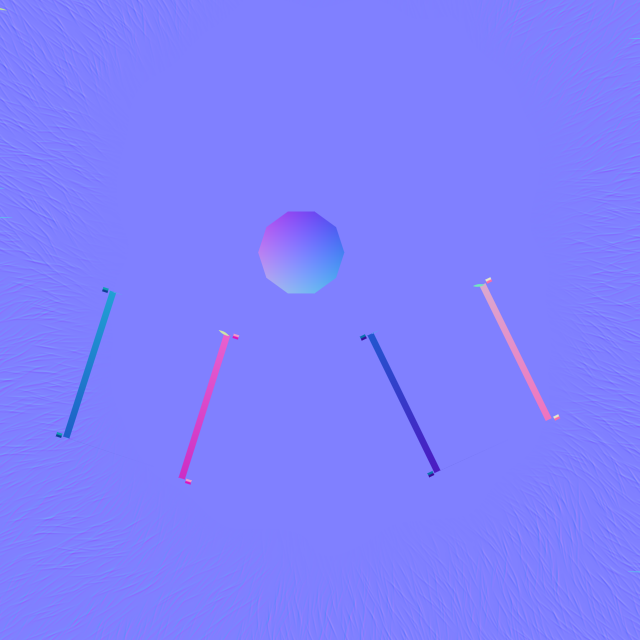
This texture map is drawn by a three.js fragment shader. Its source:

```glsl
// Tangent-space normal map: a flat field with a faceted dome, four slanted bars
// with small end blocks, and fine fur strokes around the border. Masks come from
// distance functions; the fur is a layered scatter of short bent strokes.
varying vec2 vUv;

const float AA = 0.0011;
const vec3 FLAT_NORMAL = vec3(0.5, 0.5, 1.0);
const float TAU = 6.2831853;

const vec2 DOME_CENTER = vec2(0.4707, 0.6055);
const float DOME_APOTHEM = 0.0640;
const float DOME_SIDES = 10.0;
const float DOME_SLOPE = 7.0;

const float BAR_HALF_WIDTH = 0.0051;
const vec2 BLOCK_HALF = vec2(0.0044, 0.0035);

const float FUR_CELL = 0.032;
const float FUR_HALF_LENGTH = 0.030;
const float FUR_WIDTH = 0.0016;
const float FUR_GAIN = 0.21;
const float FUR_BEND = 5.0;
const vec2 CLEAR_CENTER = vec2(0.515, 0.575);
const vec2 CLEAR_HALF = vec2(0.345, 0.435);
const float CLEAR_RADIUS = 0.30;

vec2 hash2(vec2 p) {
  vec3 q = fract(p.xyx * vec3(0.1031, 0.1030, 0.0973));
  q += dot(q, q.yzx + 33.33);
  return fract((q.xx + q.yz) * q.zy);
}

float cornerGradient(vec2 cell, vec2 offset) {
  return dot(hash2(cell + 41.0) * 2.0 - 1.0, offset);
}

float gradientNoise(vec2 p) {
  vec2 i = floor(p), f = fract(p);
  vec2 u = f * f * f * (f * (f * 6.0 - 15.0) + 10.0);
  vec2 e = vec2(1.0, 0.0);
  float low = mix(cornerGradient(i, f), cornerGradient(i + e, f - e), u.x);
  float high = mix(cornerGradient(i + e.yx, f - e.yx), cornerGradient(i + 1.0, f - 1.0), u.x);
  return mix(low, high, u.y);
}

float fill(float d) {
  return 1.0 - smoothstep(-AA, AA, d);
}

float boxDistance(vec2 p, vec2 halfSize) {
  vec2 q = abs(p) - halfSize;
  return length(max(q, 0.0)) + min(max(q.x, q.y), 0.0);
}

// Fur: summed slopes of strokes that fan out from the clear middle
float furMask(vec2 p) {
  float d = boxDistance(p - CLEAR_CENTER, CLEAR_HALF - CLEAR_RADIUS) - CLEAR_RADIUS;
  return smoothstep(-0.01, 0.09, d + 0.05 * gradientNoise(p * 9.0));
}

vec2 furSlope(vec2 p) {
  vec2 slope = vec2(0.0);
  for (int layer = 0; layer < 6; layer++) {
    vec2 shift = float(layer) * vec2(0.37, 0.61);
    vec2 cell = floor(p / FUR_CELL + shift);
    for (int k = 0; k < 9; k++) {
      vec2 c = cell + vec2(mod(float(k), 3.0), floor(float(k) / 3.0)) - 1.0;
      vec2 h = hash2(c + float(layer) * 17.0 + 7.0);
      vec2 root = (c + h - shift) * FUR_CELL;
      vec2 outward = root - vec2(0.5, 0.55);
      float angle = atan(outward.y, outward.x) + 1.3 * gradientNoise(root * 5.0) + 0.8 * (h.x - 0.5);
      vec2 dir = vec2(cos(angle), sin(angle));
      vec2 side = vec2(-dir.y, dir.x);
      float along = dot(p - root, dir);
      float across = dot(p - root, side) + (h.y - 0.5) * FUR_BEND * along * along;
      float w = across / FUR_WIDTH;
      float taper = 1.0 - smoothstep(0.0, FUR_HALF_LENGTH, abs(along));
      slope += side * w * exp(-w * w) * taper;
    }
  }
  return slope * FUR_GAIN;
}

// Bars and blocks: local x runs across the bar, local y up its length
vec2 toBarSpace(vec2 d, vec2 up) {
  return vec2(dot(d, vec2(up.y, -up.x)), dot(d, up));
}

void drawBlock(inout vec3 color, vec2 p, vec2 center, vec2 up, vec3 light, vec3 dark) {
  vec2 q = toBarSpace(p - center, up);
  vec3 shade = mix(dark, light, smoothstep(-0.0014, 0.0014, q.y));
  color = mix(color, shade, fill(boxDistance(q, BLOCK_HALF)));
}

void drawBar(inout vec3 color, vec2 p, vec2 top, vec2 bottom, vec3 topColor, vec3 bottomColor,
             vec2 topBlock, vec2 bottomBlock, vec3 light, vec3 dark) {
  vec2 up = normalize(top - bottom);
  float halfLength = 0.5 * length(top - bottom);
  vec2 q = toBarSpace(p - 0.5 * (top + bottom), up);
  vec3 shade = mix(bottomColor, topColor, clamp(0.5 + 0.5 * q.y / halfLength, 0.0, 1.0));
  color = mix(color, shade, fill(boxDistance(q, vec2(BAR_HALF_WIDTH, halfLength))));
  drawBlock(color, p, topBlock, up, light, dark);
  drawBlock(color, p, bottomBlock, up, light, dark);
}

// Sliver: a lens-shaped stroke from a to b that may fade toward b
void drawSliver(inout vec3 color, vec2 p, vec2 a, vec2 b, float width, vec3 tint, float fade) {
  float t = clamp(dot(p - a, b - a) / dot(b - a, b - a), 0.0, 1.0);
  float d = length(p - mix(a, b, t)) - width * 4.0 * t * (1.0 - t);
  color = mix(color, tint, fill(d) * (1.0 - fade * t));
}

void drawDome(inout vec3 color, vec2 p) {
  vec2 d = p - DOME_CENTER;
  float sector = TAU / DOME_SIDES;
  float a = mod(atan(d.y, d.x), sector) - 0.5 * sector;
  vec2 n = -d * DOME_SLOPE;
  vec3 normal = vec3(n, sqrt(max(1.0 - dot(n, n), 0.0)));
  color = mix(color, 0.5 + 0.5 * normal, fill(length(d) * cos(a) - DOME_APOTHEM));
}

void main() {
  vec2 p = vUv;
  vec3 color = FLAT_NORMAL;
  float fur = furMask(p);
  if (fur > 0.0) color = 0.5 + 0.5 * normalize(vec3(furSlope(p) * fur, 1.0));

  // Stray bright hairs on the side edges
  vec3 cyan = vec3(0.35, 0.78, 0.92);
  drawSliver(color, p, vec2(-0.010, 0.660), vec2(0.019, 0.660), 0.0007, cyan, 0.3);
  drawSliver(color, p, vec2(-0.008, 0.706), vec2(0.008, 0.706), 0.0007, cyan, 0.3);
  drawSliver(color, p, vec2(-0.008, 0.988), vec2(0.010, 0.984), 0.0012, vec3(0.75, 0.9, 0.6), 0.0);
  drawSliver(color, p, vec2(1.010, 0.940), vec2(0.983, 0.940), 0.0007, cyan, 0.3);
  drawSliver(color, p, vec2(1.010, 0.106), vec2(0.982, 0.107), 0.0008, cyan, 0.3);

  // Faint creases trailing from two bars
  vec3 crease = vec3(0.45, 0.45, 0.94);
  drawSliver(color, p, vec2(0.104, 0.316), vec2(0.240, 0.271), 0.0002, crease, 1.0);
  drawSliver(color, p, vec2(0.684, 0.263), vec2(0.794, 0.313), 0.0002, crease, 1.0);

  drawDome(color, p);

  drawBar(color, p, vec2(0.1768, 0.5443), vec2(0.1035, 0.3164), vec3(0.13, 0.63, 0.83), vec3(0.11, 0.37, 0.78),
          vec2(0.1647, 0.5469), vec2(0.0924, 0.3203), vec3(0.06, 0.62, 0.70), vec3(0.05, 0.24, 0.58));
  drawBar(color, p, vec2(0.3550, 0.4772), vec2(0.2839, 0.2523), vec3(0.91, 0.38, 0.81), vec3(0.80, 0.18, 0.77),
          vec2(0.3685, 0.4740), vec2(0.2943, 0.2474), vec3(0.94, 0.60, 0.80), vec3(0.86, 0.08, 0.74));
  drawBar(color, p, vec2(0.5788, 0.4779), vec2(0.6836, 0.2630), vec3(0.13, 0.34, 0.81), vec3(0.30, 0.10, 0.76),
          vec2(0.5677, 0.4727), vec2(0.6732, 0.2591), vec3(0.04, 0.45, 0.68), vec3(0.22, 0.04, 0.60));
  drawBar(color, p, vec2(0.7539, 0.5553), vec2(0.8574, 0.3444), vec3(0.86, 0.66, 0.81), vec3(0.94, 0.45, 0.75),
          vec2(0.7637, 0.5618), vec2(0.8698, 0.3477), vec3(0.90, 0.90, 0.80), vec3(0.97, 0.42, 0.66));

  // Bright chips at the upper bar ends
  drawSliver(color, p, vec2(0.176, 0.544), vec2(0.192, 0.539), 0.0007, vec3(0.42, 0.62, 0.95), 0.5);
  drawSliver(color, p, vec2(0.358, 0.475), vec2(0.342, 0.484), 0.0020, vec3(0.80, 0.90, 0.66), 0.0);
  drawSliver(color, p, vec2(0.580, 0.478), vec2(0.593, 0.484), 0.0007, vec3(0.40, 0.62, 0.95), 0.3);
  drawSliver(color, p, vec2(0.757, 0.555), vec2(0.739, 0.553), 0.0020, vec3(0.45, 0.90, 0.75), 0.0);

  gl_FragColor = vec4(color, 1.0);
}
```
